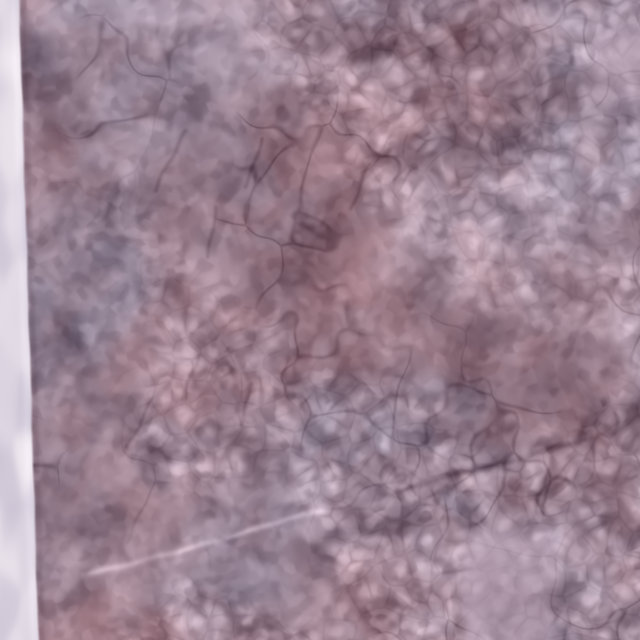
Give the GLSL for this texture, as a WebGL 2 fragment shader.

```glsl
#version 300 es
precision highp float;
// Weathered mauve stone beside a pale vertical border strip.
// Layered cellular noise gives the mottling, clots and cracks; soft stains,
// smooth slabs, scratches and one long slanting vein are laid on top.
uniform vec2 u_resolution;
out vec4 fragColor;

const vec3 STONE = vec3(0.607, 0.508, 0.565);
const vec3 BORDER = vec3(0.87, 0.84, 0.885);
const vec3 SLAB = vec3(0.705, 0.62, 0.69);
const vec3 WARM = vec3(0.035, -0.008, -0.022);

vec3 hash3(vec2 c) {
  vec3 q = fract(c.xyx * vec3(0.1031, 0.1030, 0.0973));
  q += dot(q, q.yxz + 33.33);
  return fract((q.xxy + q.yzz) * q.zyx);
}

// x: soft blend of random cell tones (-1..1), y: nearest point, z: edge gap
vec3 cells(vec2 p) {
  vec2 id = floor(p), f = p - id;
  float tone = 0.0, total = 0.0, near = 9.0, next = 9.0;
  for (int j = -1; j <= 1; j++)
    for (int i = -1; i <= 1; i++) {
      vec2 o = vec2(i, j);
      vec3 h = hash3(id + o + 57.0);
      vec2 d = o + h.xy - f;
      float r = length(d), w = exp(-5.0 * r * r);
      tone += w * (2.0 * h.z - 1.0);
      total += w;
      next = min(next, max(near, r));
      near = min(near, r);
    }
  return vec3(tone / total, near, next - near);
}

vec2 wobble(vec2 p) {
  return vec2(sin(p.y * 31.0 + 2.0 * sin(p.x * 17.0)) + 0.5 * sin(p.y * 83.0 + p.x * 40.0),
              sin(p.x * 27.0 + 2.0 * sin(p.y * 21.0)) + 0.5 * sin(p.x * 91.0 - p.y * 35.0));
}

// Sum of tone layers, fading toward fine grain
float mottle(vec2 p, float fineGain) {
  float sum = 0.0, freq = 4.0;
  for (int k = 0; k < 5; k++) {
    float amp = k < 2 ? 0.05 : 0.074 * fineGain;
    if (k == 4) amp *= 0.75;
    sum += amp * cells(p * freq + float(k) * 19.7).x;
    p = mat2(0.8, 0.6, -0.6, 0.8) * p;
    freq *= 2.1;
  }
  return sum;
}

float segmentDistance(vec2 p, vec2 a, vec2 b) {
  vec2 ab = b - a;
  return length(p - a - ab * clamp(dot(p - a, ab) / dot(ab, ab), 0.0, 1.0));
}

float softLine(float d, float width) {
  return exp(-d * d / (width * width));
}

float slabMask(vec2 p, vec2 centre, vec2 halfSize, float blur) {
  vec2 q = abs(p - centre) - halfSize;
  float d = length(max(q, 0.0)) + min(max(q.x, q.y), 0.0);
  return 1.0 - smoothstep(-blur, blur, d);
}

// Broad dark stains: centre and radius
float stains(vec2 p) {
  vec3 spots[5] = vec3[5](vec3(0.46, 0.61, 0.06), vec3(0.57, 0.91, 0.08),
    vec3(0.76, 0.82, 0.08), vec3(0.93, 0.38, 0.05), vec3(0.09, 0.47, 0.05));
  float sum = 0.0;
  for (int i = 0; i < 5; i++)
    sum += softLine(length((p - spots[i].xy) * vec2(0.8, 1.0)), spots[i].z);
  return sum;
}

// Short steep scratches scattered over the stone
float scratches(vec2 p) {
  float sum = 0.0;
  for (int i = 0; i < 8; i++) {
    vec3 h = hash3(vec2(float(i) * 3.0 + 11.0, 4.0));
    vec2 a = vec2(0.12 + 0.8 * h.x, 0.2 + 0.65 * h.y);
    vec2 b = a + vec2(0.045 * h.z, 0.05 + 0.04 * h.z);
    sum += softLine(segmentDistance(p, a, b), 0.004);
  }
  return sum;
}

void main() {
  vec2 uv = gl_FragCoord.xy / u_resolution;
  vec2 sway = wobble(uv);
  vec2 p = uv + 0.004 * sway;

  // Rough areas have stronger grain, clots and cracks
  float rough = smoothstep(-0.35, 0.45, cells(p * 4.5 + 31.0).x + 0.5 * (p.x - 0.5));
  float tone = mottle(p, mix(0.85, 1.3, rough));
  vec3 clot = cells(p * 27.0 + 7.0);
  tone += rough * (0.075 * (1.0 - smoothstep(0.1, 0.4, clot.y)) - 0.035 * (1.0 - smoothstep(0.0, 0.2, clot.z)));
  float crackZone = smoothstep(0.0, 0.45, cells(p * 6.0 + 71.0).x);
  tone -= 0.09 * crackZone * softLine(cells(p * 8.0 + 0.6 * sway.yx * 0.3).z, 0.06);
  tone -= 0.085 * stains(p) + 0.085 * scratches(p);

  vec3 color = STONE + tone + WARM * cells(p * 5.0 + 13.0).x + 0.4 * WARM * cells(p * 23.0 + 3.0).x;

  // Smooth pale slabs
  float slab = slabMask(p, vec2(0.795, 0.04), vec2(0.07, 0.13), 0.02)
             + slabMask(p, vec2(0.99, 0.90), vec2(0.06, 0.055), 0.03);
  color = mix(color, SLAB + 0.35 * tone, 0.85 * min(slab, 1.0));

  // Slanting vein: pale at its left, dark at its right
  float vein = softLine(segmentDistance(uv + 0.0018 * sway, vec2(0.13, 0.10), vec2(0.96, 0.325)), 0.0055);
  float breaks = 0.7 + 0.5 * cells(uv * 22.0).x;
  color += vein * breaks * mix(0.15, -0.13, smoothstep(0.5, 0.66, uv.x));

  // Border strip with a faint dark seam
  float edge = uv.x - (0.06 - 0.03 * uv.y) - 0.0006 * sway.x;
  color -= 0.05 * softLine(edge - 0.006, 0.005);
  vec3 border = BORDER + 0.09 * cells(uv * vec2(30.0, 13.0)).x * vec3(1.0, 1.0, 0.75)
              + 0.03 * softLine(edge + 0.008, 0.006);
  color = mix(border, color, smoothstep(-0.003, 0.003, edge));
  fragColor = vec4(clamp(color, 0.0, 1.0), 1.0);
}
```
